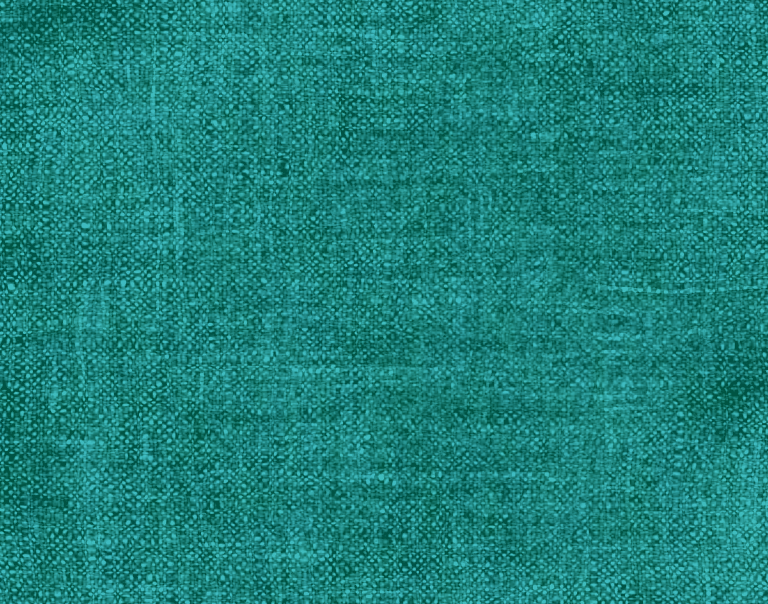
Reproduce this texture procedurally as a Shadertoy shader.

```glsl
// Teal plain-weave linen with uneven threads and soft folds near the edges.
#define THREADS 186.0
#define PAD_CONTRAST 1.3
#define THREAD_RELIEF 1.2
#define GAP_DEPTH 2.2
#define THREAD_STREAK 1.5
#define CELL_VARIATION 1.2
#define FIBRE_GRAIN 2.7
#define FOLD_STRENGTH 0.64
#define HUE_SHIFT 0.02
#define MID_TEAL vec3(0.112, 0.512, 0.487)
#define TONE_STEP vec3(0.056, 0.093, 0.110)

const float PI = 3.14159;

float hash(vec2 p) {
    vec3 h = fract(p.xyx * vec3(0.1031, 0.1030, 0.0973));
    h += dot(h, h.yzx + 33.33);
    return fract((h.x + h.y) * h.z);
}

float noise(vec2 p) {
    vec2 cell = floor(p), f = fract(p);
    f = f * f * (3.0 - 2.0 * f);
    return mix(mix(hash(cell), hash(cell + vec2(1, 0)), f.x),
               mix(hash(cell + vec2(0, 1)), hash(cell + vec2(1, 1)), f.x), f.y);
}

// Soft elliptical patch of light, turned by an angle.
float patchLight(vec2 p, vec2 centre, vec2 size, float angle) {
    vec2 d = p - centre;
    float c = cos(angle), s = sin(angle);
    d = vec2(c * d.x + s * d.y, c * d.y - s * d.x) / size;
    return exp(-dot(d, d));
}

// Broad light and shade of the folded cloth; p is in canvas widths.
float folds(vec2 p, float edge) {
    float light = (noise(p * 5.0 + 3.0) - 0.5) * 0.45;
    light += (noise(p * 13.0 + 20.0) - 0.5) * (0.35 + 0.9 * edge);
    light += 0.9 * patchLight(p, vec2(0.00, 0.53), vec2(0.03, 0.07), 0.0);
    light += 1.1 * patchLight(p, vec2(0.97, 0.09), vec2(0.04, 0.10), -0.3);
    light += 0.6 * patchLight(p, vec2(0.12, 0.13), vec2(0.06, 0.14), 0.2);
    light += 0.5 * patchLight(p, vec2(0.20, 0.68), vec2(0.14, 0.07), 0.5);
    light -= 1.5 * patchLight(p, vec2(0.07, 0.76), vec2(0.17, 0.03), 0.35);
    light -= 1.4 * patchLight(p, vec2(0.98, 0.29), vec2(0.09, 0.035), 0.6);
    light -= 0.9 * patchLight(p, vec2(0.03, 0.15), vec2(0.06, 0.09), 0.3);
    light -= 0.7 * patchLight(p, vec2(0.06, 0.45), vec2(0.10, 0.04), -0.2);
    return light;
}

// Brightness along one thread: uneven yarn plus a few pale, thin slubs.
float yarn(float id, float along, float seed) {
    float uneven = noise(vec2(id * 7.0 + seed, along * 6.0)) - 0.5;
    float slub = smoothstep(0.82, 0.97, noise(vec2(id * 5.0 + seed + 40.0, along * 10.0)));
    return uneven * 0.6 + slub * 0.7 - 0.05;
}

// Tone of the cloth around zero, in steps of TONE_STEP.
float clothTone(vec2 p, float relief, float flatArea) {
    // Each thread keeps its own width and drifts slowly along its length.
    vec2 q = p * THREADS;
    q += 2.0 * (vec2(noise(p * 8.0), noise(p * 8.0 + 50.0)) - 0.5);
    q += 1.1 * (vec2(noise(vec2(q.x * 0.55, p.y * 14.0)),
                     noise(vec2(p.x * 14.0, q.y * 0.55) + 90.0)) - 0.5);
    q += 0.5 * (vec2(noise(q * 0.7 + 9.0), noise(q * 0.7 + 130.0)) - 0.5);
    vec2 id = floor(q), f = fract(q) - 0.5;

    // Weft pads rise and warp crossings sink, by uneven amounts.
    bool warpOver = mod(id.x + id.y, 2.0) < 1.0;
    vec2 swell = cos(PI * f);
    float pad = swell.x * swell.y * (warpOver ? -1.0 : 1.0);
    pad *= 0.3 + 1.4 * noise(q * 0.35 + 60.0);

    // Rounded threads, with small dark holes where four of them meet.
    float across = warpOver ? swell.x : swell.y;
    float along = warpOver ? swell.y : swell.x;
    float ridge = across * (0.75 + 0.25 * along) - 0.58;
    float gap = (1.0 - swell.x) * (1.0 - swell.y);
    gap *= hash(floor(q + 0.5) + 23.0);

    // Flat cloth shows more of the weft.
    float warpYarn = yarn(id.x, p.y, 11.0) * (1.0 - 0.5 * flatArea);
    float weftYarn = yarn(id.y, p.x, 311.0) * (1.0 + 0.3 * flatArea);
    float streak = warpOver ? warpYarn + 0.7 * weftYarn : weftYarn + 0.7 * warpYarn;

    float tone = (pad * PAD_CONTRAST + ridge * THREAD_RELIEF) * relief;
    tone -= (gap - 0.07) * GAP_DEPTH * relief;
    tone += streak * THREAD_STREAK;
    tone += (hash(id + 7.0) - 0.5) * CELL_VARIATION;
    tone += (noise(p * THREADS * vec2(1.8, 2.3) + 70.0) - 0.5) * FIBRE_GRAIN;
    return tone;
}

void mainImage(out vec4 fragColor, in vec2 fragCoord) {
    vec2 p = fragCoord / iResolution.x;
    vec2 centred = fragCoord / iResolution.xy - 0.5;
    float edge = smoothstep(0.28, 0.52, max(abs(centred.x), abs(centred.y)));

    // The weave lies flatter right of the centre and stands out at the rim.
    float flatArea = patchLight(p, vec2(0.72, 0.38), vec2(0.26, 0.36), 0.0);
    float relief = 1.1 - 0.45 * flatArea + 0.2 * edge;
    relief += 0.5 * (noise(p * 11.0 + 31.0) - 0.5);

    // Four samples per pixel smooth the threads.
    float tone = 0.0;
    for (int i = 0; i < 4; i++) {
        vec2 offset = vec2(i % 2, i / 2) * 0.5 - 0.25;
        tone += 0.25 * clothTone((fragCoord + offset) / iResolution.x, relief, flatArea);
    }
    tone += folds(p, edge) * FOLD_STRENGTH;

    // Slight drift between green and blue teal.
    float drift = noise(p * vec2(50.0, 30.0) + 15.0) - 0.5;
    vec3 teal = MID_TEAL + TONE_STEP * clamp(tone, -2.0, 2.4);
    teal += vec3(0.0, -0.4, 1.0) * drift * HUE_SHIFT;
    fragColor = vec4(clamp(teal, 0.0, 1.0), 1.0);
}
```
